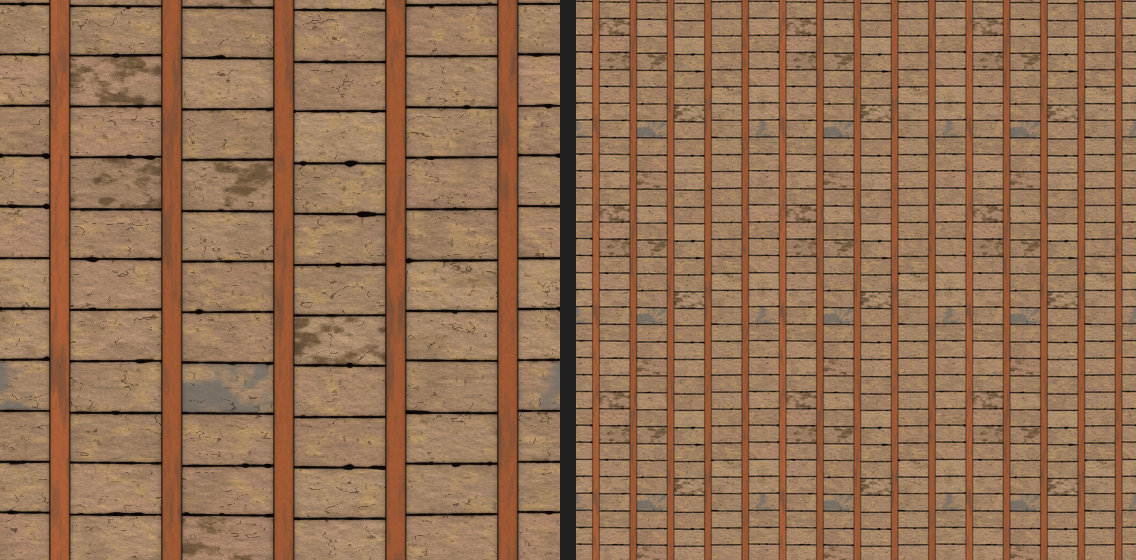
Left, the tile; right, the same tile 3 across and 3 down.
This texture is drawn by a Shadertoy shader. Its source:

```glsl
const vec2 GRID = vec2(5.0, 11.0);      // columns and rows of bricks
const float BAR_PHASE = 0.534;          // first bar, in column widths
const float BAR_HALF_WIDTH = 0.0172;
const float GAP_HALF_WIDTH = 0.0012;

const vec3 TAN = vec3(0.675, 0.555, 0.435);
const vec3 BROWN = vec3(0.58, 0.465, 0.36);
const vec3 PINK = vec3(0.66, 0.505, 0.41);
const vec3 OCHRE = vec3(0.71, 0.575, 0.385);
const vec3 SLATE = vec3(0.43, 0.42, 0.40);
const vec3 SOOT = vec3(0.26, 0.19, 0.13);
const vec3 CREVICE = vec3(0.05, 0.03, 0.02);
const vec3 RUST = vec3(0.655, 0.365, 0.215);
const vec3 SCUFF = vec3(0.43, 0.31, 0.23);

float hash(vec3 p) {
    p = fract(p * 0.1031);
    p += dot(p, p.zyx + 31.32);
    return fract((p.x + p.y) * p.z);
}

// Value noise that wraps after freq cells, so it tiles over the canvas
float noise(vec2 uv, vec2 freq, float seed) {
    vec2 p = uv * freq;
    vec2 cell = floor(p);
    vec2 f = p - cell;
    f = f * f * (3.0 - 2.0 * f);
    vec2 a = mod(cell, freq);
    vec2 b = mod(cell + 1.0, freq);
    return mix(mix(hash(vec3(a, seed)), hash(vec3(b.x, a.y, seed)), f.x),
               mix(hash(vec3(a.x, b.y, seed)), hash(vec3(b, seed)), f.x), f.y);
}

float fbm(vec2 uv, vec2 freq, float seed) {
    float sum = 0.0;
    float weight = 0.533;
    for (int i = 0; i < 4; i++) {
        sum += weight * noise(uv, freq, seed + float(i) * 7.0);
        freq *= 2.0;
        weight *= 0.5;
    }
    return sum;
}

vec3 brickColor(vec2 uv, vec2 id, float gapDist) {
    float seed = id.x * 11.0 + id.y + 3.0;
    float broad = fbm(uv, vec2(18.0, 24.0), seed);
    float patches = fbm(uv, vec2(32.0, 56.0), seed + 60.0);
    float relief = fbm(uv, vec2(44.0, 90.0), seed + 120.0);
    float reliefAbove = fbm(uv + vec2(0.0006, 0.0016), vec2(44.0, 90.0), seed + 120.0);
    float grain = noise(uv, vec2(300.0), 5.0);

    // Tint of the whole brick, then mottling
    vec3 color = mix(TAN, PINK, 0.75 * hash(vec3(id, 1.0)));
    color = mix(color, BROWN, 0.6 * hash(vec3(id, 2.0)));
    color = mix(color, OCHRE, 0.65 * smoothstep(0.48, 0.75, patches));
    color = mix(color, BROWN, 0.65 * smoothstep(0.5, 0.75, broad));
    color *= 1.0 + 0.7 * (relief - reliefAbove) + 0.09 * (grain - 0.5);

    // Stained bricks: grey bloom and soot
    float bloom = step(0.9, hash(vec3(id, 3.0)));
    float soot = step(0.84, hash(vec3(id, 4.0)));
    color = mix(color, SLATE, 0.75 * bloom * smoothstep(0.38, 0.65, broad));
    color = mix(color, SOOT, 0.6 * soot * smoothstep(0.48, 0.75, patches));

    // Pits and meandering cracks
    float pits = smoothstep(0.8, 0.95, noise(uv, vec2(130.0, 150.0), seed + 20.0));
    float ridge = abs(fbm(uv, vec2(16.0, 36.0), seed + 180.0) - 0.5);
    float cracks = (1.0 - smoothstep(0.003, 0.014, ridge)) * smoothstep(0.5, 0.62, relief);
    color = mix(color, SOOT, 0.32 * pits * smoothstep(0.4, 0.6, patches) + 0.6 * cracks);

    // Worn rim beside the joint
    return color * (1.0 - 0.35 * exp(-gapDist / 0.0025));
}

vec3 barColor(vec2 uv, float barId, float edgeDist) {
    float wear = fbm(uv, vec2(70.0, 9.0), 40.0);
    float streaks = fbm(uv, vec2(140.0, 24.0), 80.0);
    float grain = noise(uv, vec2(300.0, 200.0), 9.0);
    vec3 color = RUST * (0.96 + 0.08 * hash(vec3(barId, 3.0, 8.0)));
    color = mix(color, SCUFF, 0.6 * smoothstep(0.52, 0.76, wear));
    color = mix(color, SCUFF, 0.35 * smoothstep(0.56, 0.78, streaks));
    color *= 0.98 + 0.06 * (grain - 0.5);
    return color * (1.0 - 0.3 * exp(-edgeDist / 0.0018));
}

void mainImage(out vec4 fragColor, in vec2 fragCoord) {
    vec2 uv = fragCoord / iResolution.xy;
    float pixel = 1.0 / min(iResolution.x, iResolution.y);

    // Columns lie between the bars, each with its own vertical shift
    float across = uv.x * GRID.x - BAR_PHASE;
    float column = mod(floor(across), GRID.x);
    float barId = mod(floor(across + 0.5), GRID.x);
    float barDist = abs(fract(across + 0.5) - 0.5) / GRID.x - BAR_HALF_WIDTH;
    float shifts[5] = float[5](0.10, 0.13, 0.20, 0.10, 0.06);

    // Nearest joint, slightly displaced and tilted
    float up = uv.y * GRID.y + shifts[int(column)];
    float joint = floor(up + 0.5);
    vec3 jointKey = vec3(column, mod(joint, GRID.y), 17.0);
    float tilt = (hash(jointKey + 5.0) - 0.5) * (fract(across) - 0.5) * 0.04;
    float jointDist = (up - joint - (hash(jointKey) - 0.5) * 0.04 - tilt) / GRID.y;
    float row = mod(joint - step(jointDist, 0.0), GRID.y);

    // Ragged joint edge with occasional chips
    float ragged = fbm(uv, vec2(64.0), column + 30.0);
    float chips = max(noise(uv, vec2(48.0, 60.0), column + 50.0) - 0.76, 0.0);
    float gapDist = abs(jointDist) - GAP_HALF_WIDTH - 0.002 * (ragged - 0.4) - 0.016 * chips;

    vec3 color = brickColor(uv, vec2(column, row), max(gapDist, 0.0));
    color = mix(CREVICE, color, smoothstep(-0.5 * pixel, pixel, gapDist));

    // Shadow beside the bar, then the bar itself
    float shade = 0.3 * exp(-max(barDist, 0.0) / 0.004);
    shade += 0.5 * (1.0 - smoothstep(0.0008, 0.0028, barDist));
    color *= 1.0 - shade;
    vec3 bar = barColor(uv, barId, max(-barDist, 0.0));
    color = mix(bar, color, smoothstep(-pixel, pixel, barDist));
    fragColor = vec4(color, 1.0);
}
```
